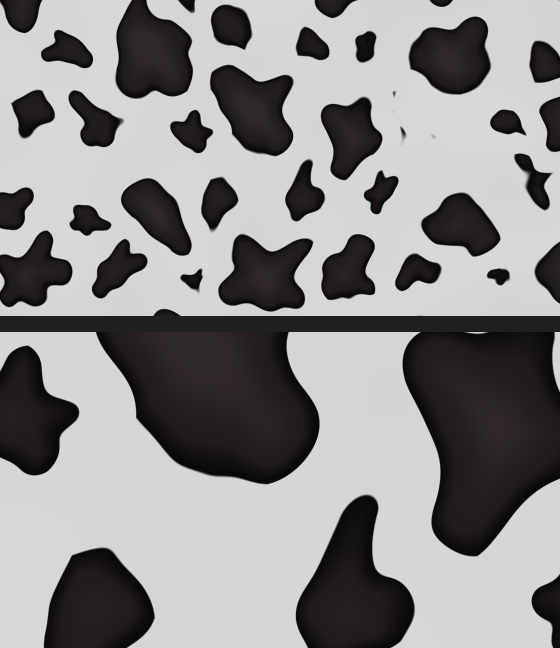
Top: the whole. Bottom: its middle third, enlarged.
A Shadertoy shader for this pattern:

```glsl
// Cow hide: dark, rounded, lobed spots scattered on pale grey.
// Each spot is a smooth union of arms around a jittered grid point; where
// neighbours come close, a gap is cut. Depth below the rim sets the shade.

#define CELL 0.242        // grid spacing, in canvas heights
#define JITTER 0.42       // scatter of spot centres, in cells
#define SMALLEST 0.24     // spot reach, in cells
#define LARGEST 0.82
#define HALF_GAP 0.11     // half of the least gap between spots, in cells
#define ARMS 5
#define ARM_BLEND 0.09    // softness of the joins between arms
#define RIM 0.017         // width of the black rim, in canvas heights
#define CORE 0.053        // depth at which the lightest brown is reached

const float TAU = 6.2831853;
const vec3 PALE  = vec3(0.84);
const vec3 BLACK = vec3(0.035);
const vec3 DARK  = vec3(0.13, 0.11, 0.12);
const vec3 BROWN = vec3(0.185, 0.155, 0.163);

vec2 hash2(vec2 p) {
    vec3 q = fract(p.xyx * vec3(0.1031, 0.1030, 0.0973));
    q += dot(q, q.yzx + 33.33);
    return fract((q.xx + q.yz) * q.zy);
}

float valueNoise(vec2 p) {
    vec2 i = floor(p), f = fract(p);
    f = f * f * (3.0 - 2.0 * f);
    float low  = mix(hash2(i).x, hash2(i + vec2(1, 0)).x, f.x);
    float high = mix(hash2(i + vec2(0, 1)).x, hash2(i + vec2(1, 1)).x, f.x);
    return mix(low, high, f.y);
}

float smoothMax(float a, float b, float k) {
    float h = max(k - abs(a - b), 0.0) / k;
    return max(a, b) + 0.25 * k * h * h;
}

// One spot of unit reach: arms of random length and width, softly joined
float lobedSpot(vec2 p, vec2 id) {
    float spin = hash2(id + 71.0).x, sum = 0.0;
    for (int n = 0; n < ARMS; n++) {
        float k = float(n);
        vec2 shape = hash2(id + 17.3 * (k + 1.0));
        float sway = 0.6 * hash2(id - 9.7 * (k + 1.0)).x;
        float angle = TAU * (spin + (k + sway) / float(ARMS));
        vec2 dir = vec2(cos(angle), sin(angle));
        float reach = mix(0.15, 0.95, shape.x);
        vec2 toArm = p - dir * clamp(dot(p, dir), 0.0, reach);
        float d = sqrt(dot(toArm, toArm) + 0.01) - mix(0.26, 0.42, shape.y);
        sum += exp(-d / ARM_BLEND);
    }
    return -ARM_BLEND * log(sum);
}

// Signed distance to the nearest spot, in canvas heights
float spotField(vec2 p) {
    vec2 q = p / CELL + 20.0;
    q += 0.05 * sin(q.yx * 5.3 + vec2(0.0, 2.0));
    vec2 base = floor(q);
    float nearest = 2.0, second = 2.0;
    for (int j = -2; j <= 2; j++) {
        for (int i = -2; i <= 2; i++) {
            vec2 id = base + vec2(i, j);
            vec2 centre = id + 0.5 + JITTER * (hash2(id) - 0.5);
            centre.x += 0.5 * mod(id.y, 2.0);
            vec2 local = q - centre;
            if (dot(local, local) > 2.25) continue;
            // An even sequence keeps large and small spots mixed
            float rank = fract(dot(id, vec2(0.7549, 0.5698)));
            float size = mix(SMALLEST, LARGEST, rank);
            float d = size * lobedSpot(local / size, id);
            second = min(second, max(nearest, d));
            nearest = min(nearest, d);
        }
    }
    float gap = HALF_GAP - 0.5 * (second - nearest);
    return CELL * smoothMax(nearest, gap, 0.12);
}

void mainImage(out vec4 fragColor, in vec2 fragCoord) {
    vec2 p = fragCoord / iResolution.y;
    float pixel = 1.0 / iResolution.y;

    // Pale ground with a faint mottle
    vec3 ground = PALE + 0.02 * (valueNoise(p * 5.0) - 0.5);

    // Shading shifted up and left, so the lower right rim is heavier
    float depth = -spotField(p + vec2(0.0015, -0.002));
    vec3 hide = mix(BLACK, DARK, smoothstep(0.0, RIM, depth));
    hide = mix(hide, BROWN, smoothstep(RIM, CORE, depth));

    float cover = smoothstep(0.7 * pixel, -0.7 * pixel, spotField(p));
    fragColor = vec4(mix(ground, hide, cover), 1.0);
}
```
